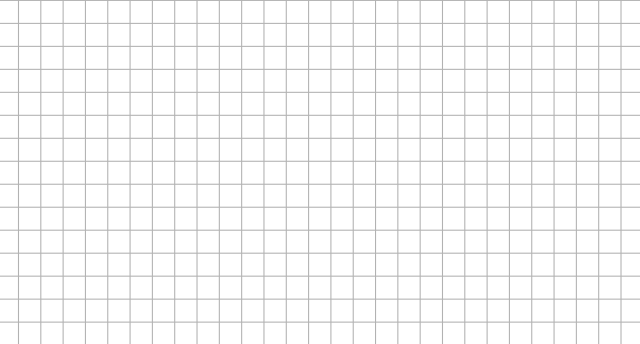
Reproduce this pattern procedurally as a Shadertoy shader.

```glsl
// Thin grey square-ruled grid on white paper, lines evenly spaced in each direction.

const vec2 REPEATS = vec2(28.68, 14.97);        // cells across and down the canvas
const vec2 FIRST_LINE = vec2(0.0289, 0.9988);   // one line centre per axis, canvas fractions
const float LINE_WIDTH = 0.00315;               // in canvas heights
const vec3 PAPER_COLOR = vec3(1.0);
const vec3 LINE_COLOR = vec3(0.70);

// Distance to the nearest ruled line on each axis, in canvas heights
vec2 lineDistance(vec2 uv, vec2 canvasSize) {
    vec2 cell = (uv - FIRST_LINE) * REPEATS;
    vec2 offset = abs(fract(cell + 0.5) - 0.5);
    return offset * canvasSize / REPEATS;
}

// Share of a pixel-wide box covered by a line, for smooth edges at any size
vec2 lineCoverage(vec2 dist, float pixel) {
    vec2 right = min(dist + 0.5 * pixel, vec2(0.5 * LINE_WIDTH));
    vec2 left = max(dist - 0.5 * pixel, vec2(-0.5 * LINE_WIDTH));
    return clamp((right - left) / pixel, 0.0, 1.0);
}

void mainImage(out vec4 fragColor, in vec2 fragCoord) {
    vec2 uv = fragCoord / iResolution.xy;
    vec2 canvasSize = vec2(iResolution.x / iResolution.y, 1.0);
    float pixel = 1.0 / iResolution.y;

    // Union of vertical and horizontal rules
    vec2 coverage = lineCoverage(lineDistance(uv, canvasSize), pixel);
    float ink = 1.0 - (1.0 - coverage.x) * (1.0 - coverage.y);

    fragColor = vec4(mix(PAPER_COLOR, LINE_COLOR, ink), 1.0);
}
```
